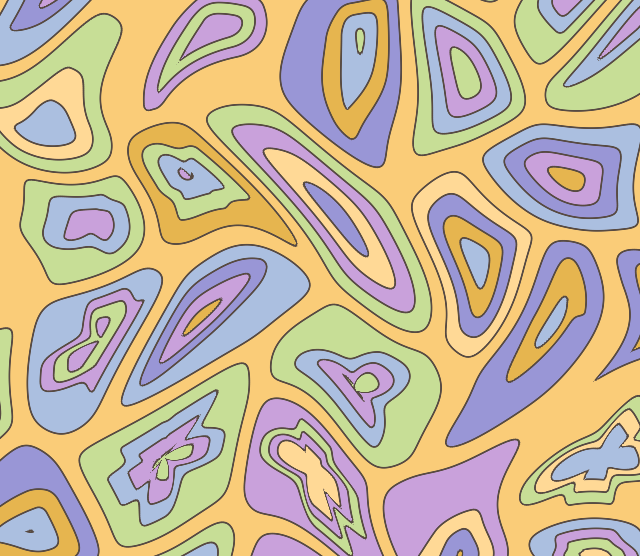
Reproduce this pattern procedurally as a WebGL 2 fragment shader.

```glsl
#version 300 es
precision highp float;

uniform vec2 u_resolution;
out vec4 outColor;

#define SCALE 4.1        // cells per canvas height
#define JITTER 0.74      // irregularity of the cells
#define WARP 0.27        // strength of the flowing bend
#define GAP 0.06         // half width of the ground between cells
#define ROUNDING 0.045   // softness of cell corners
#define LINE 0.0016      // half width of the outlines
#define BARE 0.28        // share of motifs lying straight on the ground

const vec3 GROUND = vec3(0.98, 0.80, 0.47);
const vec3 INK = vec3(0.34, 0.29, 0.26);
const vec3 BLUE = vec3(0.67, 0.75, 0.88);
const vec3 LILAC = vec3(0.79, 0.63, 0.86);
const vec3 PERIWINKLE = vec3(0.60, 0.59, 0.84);
const vec3 GREEN = vec3(0.78, 0.87, 0.59);
const vec3 CREAM = vec3(1.00, 0.85, 0.59);
const vec3 OCHRE = vec3(0.90, 0.71, 0.31);
const vec3 PALETTE[9] = vec3[9](BLUE, LILAC, GREEN, CREAM, BLUE,
                                PERIWINKLE, LILAC, OCHRE, GREEN);

float hash(vec2 p) {
    return fract(sin(dot(p, vec2(127.1, 311.7))) * 43758.5453);
}

vec2 site(vec2 id) {
    return id + 0.5 + JITTER * (vec2(hash(id), hash(id + 17.3)) - 0.5);
}

vec2 flow(vec2 p) {
    p += WARP * sin(1.9 * p.yx + vec2(0.4, 2.1));
    p += 0.6 * WARP * sin(3.1 * p.yx + 0.8 * p + vec2(4.0, 1.3));
    return p;
}

float smoothMin(float a, float b, float k) {
    float h = max(k - abs(a - b), 0.0) / k;
    return min(a, b) - 0.25 * h * h * k;
}

// Motifs: distances are positive inside
float teardrop(vec2 p, float radius, float tip, float bend) {
    p.x += bend * p.y * p.y;
    p.x = abs(p.x);
    float b = radius / tip;
    float a = sqrt(1.0 - b * b);
    float k = dot(p, vec2(-b, a));
    if (k < 0.0) return radius - length(p);
    if (k > a * tip) return -length(p - vec2(0.0, tip));
    return radius - dot(p, vec2(a, b));
}

float lobes(vec2 p, float count) {
    return 0.40 + 0.12 * cos(count * atan(p.y, p.x)) - length(p);
}

// Nearest site, then rounded distance to the border of its cell
vec2 nearestCell(vec2 p) {
    vec2 base = floor(p), best = base;
    float nearest = 1e3;
    for (int j = -1; j <= 1; j++)
    for (int i = -1; i <= 1; i++) {
        vec2 id = base + vec2(i, j);
        float d = distance(p, site(id));
        if (d < nearest) { nearest = d; best = id; }
    }
    return best;
}

float borderDistance(vec2 p, vec2 cell) {
    vec2 own = site(cell);
    float sum = 0.0;
    for (int j = -2; j <= 2; j++)
    for (int i = -2; i <= 2; i++) {
        if (i == 0 && j == 0) continue;
        vec2 other = site(cell + vec2(i, j));
        float d = dot(0.5 * (own + other) - p, normalize(other - own));
        sum += exp(-d / ROUNDING);
    }
    return -ROUNDING * log(sum);
}

// Fills the inside of a shape and inks its edge; slope is change per pixel
void paint(inout vec3 color, float d, float slope, vec3 fill) {
    float px = d / slope;
    float halfLine = LINE * u_resolution.y;
    color = mix(color, fill, smoothstep(-0.6, 0.6, px));
    color = mix(color, INK, 1.0 - smoothstep(halfLine - 0.5, halfLine + 0.5, abs(px)));
}

float slopeOf(float d) {
    float unit = SCALE / u_resolution.y;
    return clamp(length(vec2(dFdx(d), dFdy(d))), 0.25 * unit, 2.2 * unit);
}

void main() {
    vec2 p = flow(gl_FragCoord.xy / u_resolution.y * SCALE + vec2(3.0, 7.0));
    vec2 cell = nearestCell(p);
    float kind = hash(cell + 5.1);
    float band = mix(0.08, 0.13, hash(cell + 9.7));
    bool bare = hash(cell + 2.9) < BARE;

    // Turned motif, with most tips hanging downward
    float angle = 3.14159 + 3.4 * (hash(cell + 31.0) - 0.5);
    float c = cos(angle), s = sin(angle);
    vec2 q = mat2(c, -s, s, c) * (p - site(cell));
    float motif = 1.0;
    if (kind < 0.48) motif = teardrop(q + vec2(0.0, 0.17), 0.34, 0.80, hash(cell + 3.7) - 0.5);
    else if (kind < 0.72) motif = lobes(q, 3.0 + floor(3.0 * hash(cell + 8.2)));

    // Cell, then motif rings clipped by the cell
    float outer = borderDistance(p, cell) - GAP;
    float inner = smoothMin(outer - (bare ? 0.0 : band), motif, 0.05);
    float outerSlope = slopeOf(outer), innerSlope = slopeOf(inner);

    int first = int(9.0 * hash(cell + 13.3));
    int stride = 1 + int(2.0 * hash(cell + 21.9));
    vec3 color = GROUND;
    if (!bare) paint(color, outer, outerSlope, PALETTE[first]);
    for (int ring = 0; ring < 3; ring++) {
        int hue = (first + stride * (ring + 1)) % 9;
        paint(color, inner - band * float(ring), innerSlope, PALETTE[hue]);
    }
    outColor = vec4(color, 1.0);
}
```
